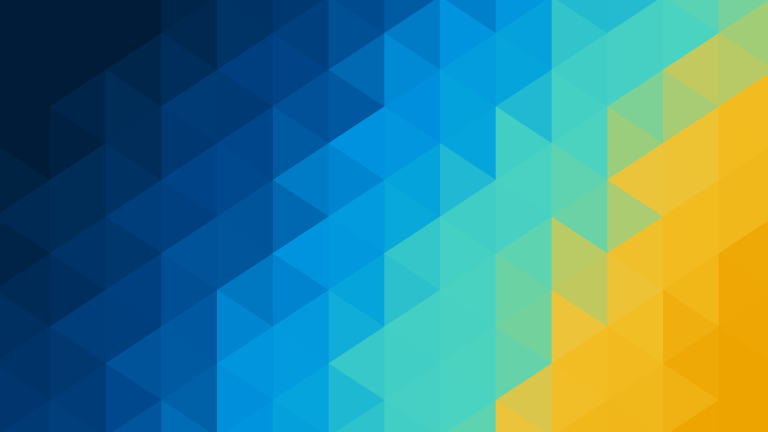
Write a WebGL 1 fragment shader that draws this background.

```glsl
precision highp float;

uniform vec2 u_resolution;

float hash(vec2 p) {
  return fract(sin(dot(p, vec2(127.1, 311.7))) * 43758.5453);
}

vec3 blend(vec3 base, vec3 next, float start, float end, float t) {
  return mix(base, next, clamp((t - start) / (end - start), 0.0, 1.0));
}

// Navy, azure, turquoise and amber ramp
vec3 palette(float t) {
  vec3 color = vec3(0.0, 0.11, 0.22);
  color = blend(color, vec3(0.0, 0.20, 0.40), -0.05, 0.25, t);
  color = blend(color, vec3(0.0, 0.27, 0.54), 0.25, 0.46, t);
  color = blend(color, vec3(0.0, 0.36, 0.64), 0.46, 0.60, t);
  color = blend(color, vec3(0.0, 0.57, 0.87), 0.60, 0.76, t);
  color = blend(color, vec3(0.02, 0.65, 0.86), 0.76, 0.96, t);
  color = blend(color, vec3(0.24, 0.80, 0.78), 0.96, 1.08, t);
  color = blend(color, vec3(0.30, 0.83, 0.75), 1.08, 1.26, t);
  color = blend(color, vec3(0.49, 0.82, 0.58), 1.26, 1.36, t);
  color = blend(color, vec3(0.92, 0.77, 0.24), 1.36, 1.46, t);
  color = blend(color, vec3(0.95, 0.74, 0.13), 1.46, 1.60, t);
  return blend(color, vec3(0.93, 0.64, 0.0), 1.60, 1.90, t);
}

// Centre of the enclosing triangle, in skewed lattice coordinates
vec2 triangleCenter(vec2 skewed) {
  vec2 local = fract(skewed);
  vec2 offset = local.x < local.y ? vec2(1.0, 2.0) : vec2(2.0, 1.0);
  return floor(skewed) + offset / 3.0;
}

vec3 mosaic(vec2 point) {
  vec2 origin = vec2(0.1157, 0.0741);
  vec2 spacing = vec2(0.129, 0.1699);
  vec2 grid = (point - origin) / spacing;
  vec2 center = triangleCenter(grid.y + vec2(-0.5, 0.5) * grid.x);
  vec2 place = vec2(center.y - center.x, 0.5 * (center.x + center.y));
  place = place * spacing + origin;

  // Curved diagonal gradient with a random shift per triangle
  float drop = 1.0 - 2.0 * place.y;
  float t = place.x + 0.306 * drop - 0.076 * drop * drop;
  float jitter = hash(floor(center * 3.0 + 0.5)) - 0.5;
  return palette(t + 0.11 * jitter);
}

void main() {
  // Average subpixel samples for smooth edges
  vec3 color = vec3(0.0);
  for (int y = 0; y < 3; y++) {
    for (int x = 0; x < 3; x++) {
      vec2 shift = (vec2(float(x), float(y)) - 1.0) / 3.0;
      color += mosaic((gl_FragCoord.xy + shift) / u_resolution.y);
    }
  }
  gl_FragColor = vec4(color / 9.0, 1.0);
}
```
